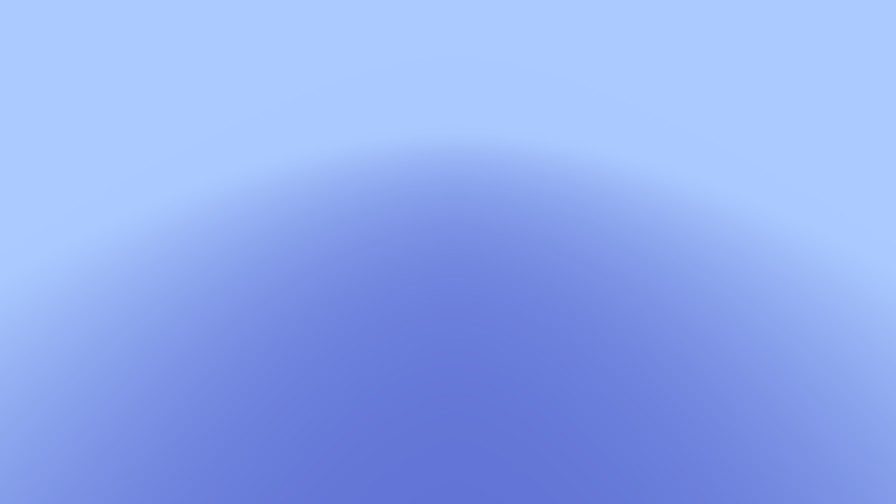
Give the GLSL for this background, as a Shadertoy shader.

```glsl
// A broad indigo dome glowing up from the bottom into a flat pale blue sky.
// Colour follows the depth below a curved rim, with an exponential falloff
// that is tight at the crest and widens toward both sides.

#define SKY_COLOUR vec3(0.669, 0.792, 1.0)
#define CORE_COLOUR vec3(0.380, 0.453, 0.838)
#define CREST vec2(0.014, 0.737)  // offset from the centre line, height
#define RIM_DROP 0.344            // how far the rim sinks at the sides
#define RIM_POWER 1.8             // roundness of the rim
#define RIM_SOFTNESS 0.012
#define FALLOFF_CREST 0.18        // depth scale on the axis
#define FALLOFF_CREASE 0.06       // linear widening: faint central ridge
#define FALLOFF_SPREAD 0.46       // quadratic widening to the sides

// Signed depth below the rim, in canvas heights.
float rimDepth(float side, float y) {
    return CREST.y - RIM_DROP * pow(side, RIM_POWER) - y;
}

// Maximum with zero, rounded so that the rim has no hard line.
float softPositive(float depth) {
    return 0.5 * (depth + sqrt(depth * depth + RIM_SOFTNESS * RIM_SOFTNESS));
}

void mainImage(out vec4 fragColor, in vec2 fragCoord) {
    // Horizontal origin on the centre line, vertical origin at the bottom.
    vec2 position = fragCoord / iResolution.y;
    position.x -= 0.5 * iResolution.x / iResolution.y;
    float side = abs(position.x - CREST.x);

    // Depth relative to the local falloff gives the strength of the glow.
    float depth = softPositive(rimDepth(side, position.y));
    float falloff = FALLOFF_CREST + side * (FALLOFF_CREASE + FALLOFF_SPREAD * side);
    float glow = 1.0 - exp(-depth / falloff);

    fragColor = vec4(mix(SKY_COLOUR, CORE_COLOUR, glow), 1.0);
}
```
